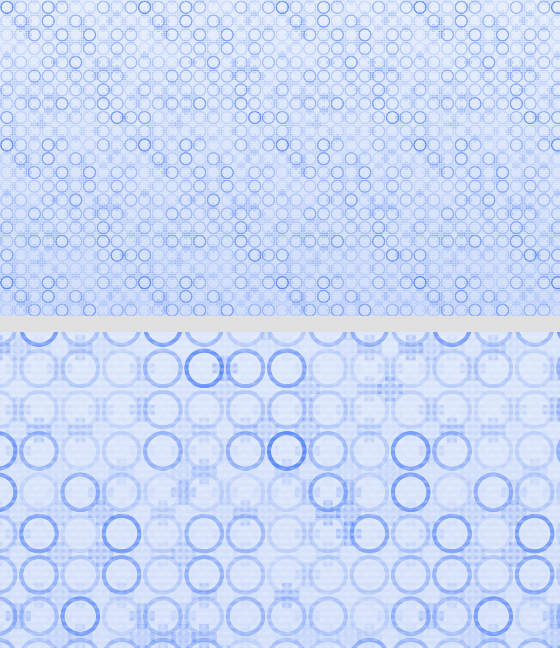
Top, the full canvas; bottom, a detail of the centre.
Write a Shadertoy shader that draws this pattern.

```glsl
// Blue rings on a square lattice, with woven plus marks between them, over a
// pale vertical gradient. Strengths come from a hash that wraps every ten
// cells and fade a little along two crossing diagonals, as faint chevrons.

const float TILE = 10.0;

float hash(vec2 cell) {
    vec3 q = fract(vec3(mod(cell, TILE).xyx) * 0.1031 + 0.137);
    q += dot(q, q.yzx + 33.33);
    return fract((q.x + q.y) * q.z);
}

vec2 gradient(vec2 cell) {
    float angle = 6.2832 * hash(cell + 3.0);
    return vec2(cos(angle), sin(angle));
}

// Gradient noise that wraps with the tile
float gradientNoise(vec2 p) {
    vec2 i = floor(p), f = fract(p);
    vec2 u = f * f * f * (f * (f * 6.0 - 15.0) + 10.0);
    vec2 e = vec2(1.0, 0.0);
    float low = mix(dot(gradient(i), f), dot(gradient(i + e), f - e), u.x);
    float high = mix(dot(gradient(i + e.yx), f - e.yx),
                     dot(gradient(i + 1.0), f - 1.0), u.x);
    return mix(low, high, u.y);
}

float boxDistance(vec2 p, vec2 halfSize) {
    vec2 d = abs(p) - halfSize;
    return length(max(d, 0.0)) + min(max(d.x, d.y), 0.0);
}

float plusDistance(vec2 p, float arm, float thickness) {
    return min(boxDistance(p, vec2(arm, thickness)),
               boxDistance(p, vec2(thickness, arm)));
}

float coverage(float d, float pixel) {
    return smoothstep(0.5 * pixel, -0.5 * pixel, d);
}

// Signed distance to the nearest line of a family that repeats with the tile
float wrapped(float x) {
    return mod(x + 0.5 * TILE, TILE) - 0.5 * TILE;
}

// Lower along the two crossing diagonals, one elsewhere
float chevronShade(vec2 cell) {
    float falling = abs(wrapped(cell.x - cell.y - 8.4));
    float rising = abs(wrapped(cell.x + cell.y - 5.0));
    return mix(0.55, 1.0, smoothstep(0.2, 1.2, min(falling, rising)));
}

// Faint rings everywhere, with stronger ones gathered on one diagonal
float ringStrength(vec2 cell) {
    float offset = wrapped(cell.x - cell.y - 0.7);
    float band = exp(-0.4 * offset * offset);
    float h = hash(cell);
    float extra = 0.46 * h * h + 0.2 * band * hash(cell + vec2(4.0, 7.0));
    return 0.11 + extra * chevronShade(cell);
}

void mainImage(out vec4 fragColor, in vec2 fragCoord) {
    vec2 uv = fragCoord / iResolution.xy;
    float pixel = 22.95 / iResolution.y;
    vec2 p = vec2(fragCoord.x, iResolution.y - fragCoord.y) * pixel;
    p.y -= 0.03;

    // Background gradient
    vec3 color = mix(vec3(0.805, 0.86, 0.98), vec3(0.9, 0.93, 0.985), uv.y);
    vec3 ink = vec3(0.18, 0.41, 0.96);

    // Small plus marks on the cell corners and edges, cut by a fine weave
    vec2 thread = 0.5 + 0.5 * cos(6.2832 * p * 6.0);
    float weave = 1.0 - 0.6 * max(thread.x, thread.y);
    for (int k = 0; k < 3; k++) {
        vec2 shift = 0.5 * vec2(k == 1, k == 2);
        vec2 q = p + shift;
        vec2 corner = floor(q + 0.5);
        float h = hash(corner + vec2(2.0, 5.0) * float(k + 1));
        float cluster = smoothstep(-0.35, 0.45, gradientNoise(corner + 0.37));
        float d = plusDistance(q - corner, 0.31, 0.12);
        float strength = (0.02 + 0.34 * h * h * h) * (0.8 + 0.2 * cluster);
        strength *= chevronShade(corner - shift - 0.5);
        color = mix(color, ink, coverage(d, pixel) * strength * weave);
    }

    // One ring in each cell
    vec2 cell = floor(p);
    float ring = abs(length(p - cell - 0.5) - 0.43) - 0.05;
    color = mix(color, ink, coverage(ring, pixel) * ringStrength(cell));

    // Thin broken white lines across the whole canvas
    float scan = smoothstep(0.2, 0.9, 0.5 + 0.5 * sin(6.2832 * uv.y * 144.0));
    float dash = 0.7 + 0.3 * sin(6.2832 * p.x * 4.0 + 2.4 * floor(uv.y * 144.0));
    color = mix(color, vec3(0.97, 0.98, 1.0), 0.26 * scan * dash);

    fragColor = vec4(color, 1.0);
}
```
